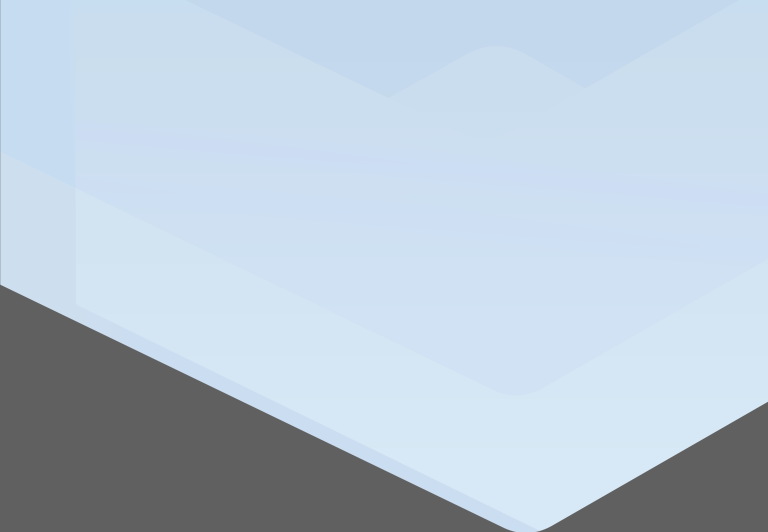
Reproduce this background procedurally as a WebGL 1 fragment shader.

```glsl
precision highp float;
// Pale blue overlapping chevron sheets with rounded tips above a grey ground.

#define HEIGHT 0.6914
#define SLOPES vec2(0.482, 0.573)
#define TIP_ROUND 0.034
#define ROOF_ROUND 0.045
#define MARGIN 0.099
#define TINT_WIDTH 0.018
#define GROUND vec3(0.376)
#define SHADE vec3(0.771, 0.851, 0.929)

uniform vec2 u_resolution;

// Smooth maximum: rounds the corner where two lines meet
float roundMax(float a, float b, float k) {
  float h = max(k - abs(a - b), 0.0) / k;
  return max(a, b) + 0.25 * k * h * h;
}

// Rise of a rounded V above its apex
float vee(float dx, vec2 slopes, float k) {
  return roundMax(-slopes.x * dx, slopes.y * dx, k);
}

// Antialiased step, one where d is positive
float edge(float d) {
  float px = 0.75 / u_resolution.x;
  return smoothstep(-px, px, d);
}

// Soft stripe centred on zero
float stripe(float d) {
  d /= TINT_WIDTH;
  return exp(-d * d);
}

void main() {
  vec2 p = gl_FragCoord.xy / u_resolution * vec2(1.0, HEIGHT);

  // Masks of the sheets
  float outer = edge(p.y + 0.0098 - vee(p.x - 0.6875, SLOPES, TIP_ROUND));
  float lower = edge(vee(p.x - 0.675, SLOPES, TIP_ROUND) + 0.169 - p.y);
  float upper = edge(p.y - 0.5026 - vee(p.x - 0.633, SLOPES, TIP_ROUND));
  float roof = edge(p.y - 0.6428 + vee(p.x - 0.6465, vec2(0.56, 0.573), ROOF_ROUND));

  // Inset panel: its side softens towards the top
  float blur = 0.001 + 0.012 * smoothstep(0.4, HEIGHT, p.y);
  float panel = smoothstep(MARGIN - blur, MARGIN + 0.3 * blur, p.x);
  panel *= edge(p.y - 0.2956 + 0.487 * (p.x - MARGIN));
  panel *= 1.0 - 0.7 * smoothstep(0.655, 0.69, p.y);

  // Panel gradient with two faint slanted blue stripes
  vec3 middle = mix(vec3(0.817, 0.887, 0.955), vec3(0.793, 0.868, 0.934),
                    smoothstep(0.18, 0.67, p.y));
  float slant = p.y + 0.1 * p.x;
  float tint = stripe(slant - 0.529) + 0.7 * stripe(slant - 0.46);
  middle += tint * vec3(0.0, -0.006, 0.014);
  vec3 light = mix(vec3(0.845, 0.914, 0.966), vec3(0.823, 0.893, 0.945),
                   smoothstep(0.0, 0.44, p.y));
  vec3 sheet = mix(middle, light, lower);

  // Margin: clear blue above, greyer below, bluer along the slanted strip
  vec3 stripColor = mix(vec3(0.805, 0.872, 0.938), vec3(0.796, 0.866, 0.945),
                        smoothstep(0.08, 0.2, p.x));
  vec3 margin = mix(vec3(0.777, 0.866, 0.945), stripColor, lower);
  vec3 color = mix(margin, sheet, panel);

  // Darker top sheet, cut by the rounded roof
  vec3 shade = SHADE - vec3(0.006, 0.005, 0.001) * smoothstep(0.55, HEIGHT, p.y);
  color = mix(color, shade, upper * mix(0.12, 1.0, roof));

  // Thin left rim and the ground
  color = mix(GROUND, color, 0.75 + 0.25 * smoothstep(0.0007, 0.002, p.x));
  gl_FragColor = vec4(mix(GROUND, color, outer), 1.0);
}
```
